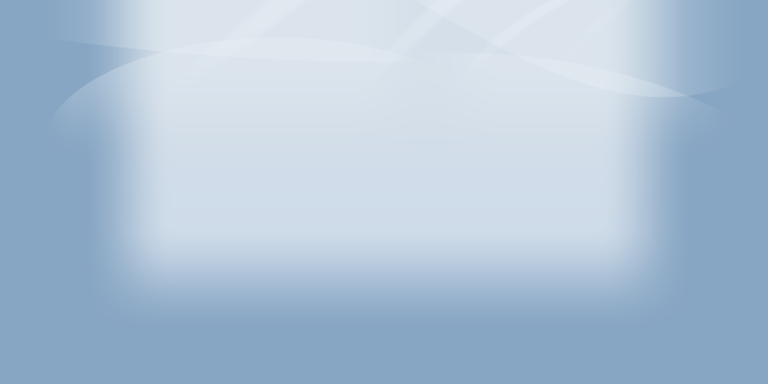
Give the GLSL for this background, as a Shadertoy shader.

```glsl
// A pale, soft-edged panel on steel blue, crossed near the top by translucent veils.
// The panel is a product of smooth ramps; each veil fills one side of a curve,
// so crossing veils brighten into lenses. Slanted light streaks lie over them.

#define BASE_COLOR   vec3(0.53, 0.65, 0.765)
#define PANEL_TOP    vec3(0.833, 0.873, 0.912)
#define PANEL_BOTTOM vec3(0.805, 0.857, 0.912)
#define LIGHT_COLOR  vec3(0.93, 0.955, 0.97)
#define VEIL_ALPHA   0.27
#define STREAK_ALPHA 0.30
#define STREAK_COUNT 4

// Ramp up between a and b, then down between c and d.
float window(float x, float a, float b, float c, float d) {
    return smoothstep(a, b, x) * (1.0 - smoothstep(c, d, x));
}

// Antialiased coverage of the positive side of a signed height.
float side(float h) {
    float pixel = 1.0 / iResolution.y;
    return smoothstep(-pixel, pixel, h);
}

// Curves give the depth below the top edge at a given x.
float leftSweep(float x) {
    float u = x - 1.05;
    return 0.162 - 0.072 * u * u;
}

float leftArch(float x) {
    float u = (x - 0.72) / 0.615;
    return 0.098 + 0.30 * (1.0 - sqrt(max(1.0 - u * u, 0.0)));
}

float rightBowl(float x) {
    float u = x - 1.73;
    return 0.253 - u * u * (0.917 + 0.49 * u);
}

float rightArch(float x) {
    float u = x - 1.15;
    return 0.136 + u * u * (0.20 + 0.12 * u);
}

vec3 addLight(vec3 color, float amount) {
    return mix(color, LIGHT_COLOR, amount);
}

// Bent light streak: data holds top x, slope, bend and half width.
float streak(vec2 p, vec4 data) {
    float center = data.x - data.y * p.y + data.z * p.y * p.y;
    float halfWidth = data.w * (1.0 - 1.5 * p.y);
    float across = abs(p.x - center) / max(halfWidth, 0.005);
    return (1.0 - smoothstep(0.45, 1.1, across)) * (1.0 - smoothstep(0.04, 0.25, p.y));
}

void mainImage(out vec4 fragColor, in vec2 fragCoord) {
    // x spans 0..2 on a 2:1 canvas, y is the depth from the top
    vec2 p = fragCoord / iResolution.xy;
    p = vec2(2.0 * p.x, 1.0 - p.y);

    // Soft panel
    float panel = window(p.x, 0.21, 0.45, 1.56, 1.81)
                * (1.0 - smoothstep(0.58, 0.87, p.y));
    vec3 panelColor = mix(PANEL_TOP, PANEL_BOTTOM, smoothstep(0.1, 0.75, p.y));
    vec3 color = mix(BASE_COLOR, panelColor, panel);

    // Veils above the sweep and the bowl, below the two arches
    float below = 1.0 - smoothstep(0.16, 0.42, p.y);
    float sweep = side(leftSweep(p.x) - p.y) * window(p.x, 0.08, 0.42, 0.9, 1.16);
    float arch = side(p.y - leftArch(p.x)) * window(p.x, 0.10, 0.20, 0.9, 1.2) * below;
    float bowl = side(rightBowl(p.x) - p.y) * window(p.x, 1.04, 1.12, 1.68, 1.96);
    float slope = side(p.y - rightArch(p.x)) * window(p.x, 1.02, 1.32, 1.74, 1.93) * below;
    color = addLight(color, VEIL_ALPHA * sweep);
    color = addLight(color, VEIL_ALPHA * arch);
    color = addLight(color, VEIL_ALPHA * bowl);
    color = addLight(color, VEIL_ALPHA * slope);

    // Light streaks leaning to the left
    vec4 streaks[STREAK_COUNT] = vec4[STREAK_COUNT](
        vec4(0.75, 1.25, 0.0, 0.060),
        vec4(1.17, 1.05, 0.2, 0.042),
        vec4(1.46, 1.80, 3.0, 0.032),
        vec4(1.63, 1.10, 0.3, 0.022));
    for (int i = 0; i < STREAK_COUNT; i++) {
        float strength = i == STREAK_COUNT - 1 ? 0.3 : 1.0;
        color = addLight(color, STREAK_ALPHA * strength * streak(p, streaks[i]));
    }

    fragColor = vec4(color, 1.0);
}
```
